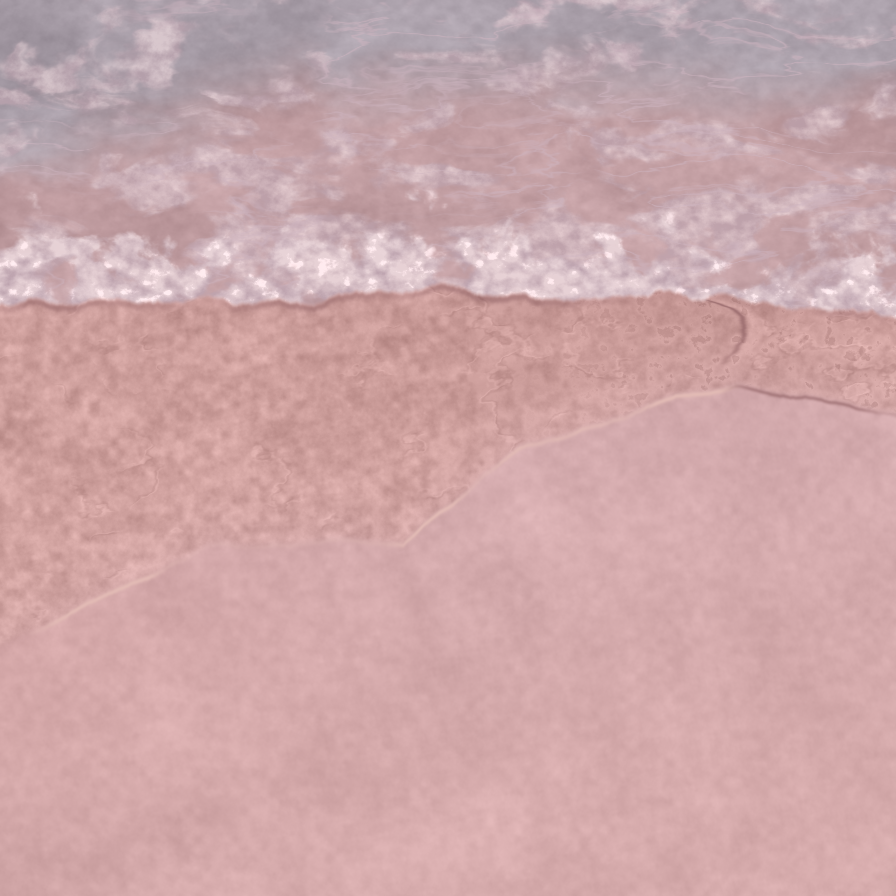
Give the GLSL for this texture, as a WebGL 1 fragment shader.

```glsl
precision highp float;
// A pink beach seen from above: grey shallows, a broken foam front, wet sand
// ending in a fine wash line, and smooth dry sand. Layers are split by height
// curves; fractal noise, cellular bubbles and grain give each its surface.
uniform vec2 u_resolution;
#define SHALLOWS vec3(0.655, 0.615, 0.655)
#define BLUSH_WATER vec3(0.755, 0.615, 0.630)
#define FOAM_SHADE vec3(0.745, 0.645, 0.690)
#define FOAM_LIGHT vec3(0.920, 0.840, 0.855)
#define WET_SAND vec3(0.806, 0.624, 0.612)
#define DRY_SAND vec3(0.838, 0.670, 0.673)
#define RIDGE_LIGHT vec3(0.890, 0.735, 0.710)
#define CREASE_DARK vec3(0.580, 0.400, 0.410)
#define FOAM_HEIGHT 0.664
#define GRAIN_SCALE 95.0
#define GRAIN_AMOUNT 0.19
#define BUBBLE_SCALE 62.0

float hash(vec2 p) { return fract(sin(dot(p, vec2(127.1, 311.7))) * 43758.55); }

float noise(vec2 p) {
  vec2 i = floor(p), f = fract(p);
  f = f * f * (3.0 - 2.0 * f);
  return mix(mix(hash(i), hash(i + vec2(1.0, 0.0)), f.x),
             mix(hash(i + vec2(0.0, 1.0)), hash(i + 1.0), f.x), f.y);
}

// Fractal noise, centred on zero
float fbm(vec2 p) {
  float sum = -0.485, amp = 0.5;
  for (int i = 0; i < 5; i++) {
    sum += amp * noise(p);
    p = mat2(1.6, 1.2, -1.2, 1.6) * p + 7.3;
    amp *= 0.5;
  }
  return sum;
}

// Distance to the nearest scattered bubble centre
float bubbles(vec2 p) {
  vec2 cell = floor(p), f = fract(p);
  float nearest = 1.0;
  for (int i = 0; i < 9; i++) {
    vec2 o = vec2(mod(float(i), 3.0), floor(float(i) / 3.0)) - 1.0;
    vec2 jitter = vec2(hash(cell + o), hash(cell + o + 31.7));
    nearest = min(nearest, length(o + jitter - f));
  }
  return nearest;
}

float ramp(float a, float b, float x) { return clamp((x - a) / (b - a), 0.0, 1.0); }
float line(float d, float width) { return exp(-d * d / (width * width)); }

// Height of the lower limit of the wet sand
float washLine(float x) {
  float y = 0.278 + 0.107 * ramp(0.0, 0.23, x) + 0.013 * ramp(0.23, 0.45, x)
    + 0.102 * ramp(0.45, 0.58, x) + 0.073 * ramp(0.58, 0.82, x) - 0.040 * ramp(0.82, 1.0, x);
  return y + 0.020 * fbm(vec2(x * 16.0, 2.0));
}

// Height of the leading edge of the foam
float foamFront(float x) {
  return FOAM_HEIGHT + 0.010 * line(x - 0.50, 0.09) + 0.010 * line(x - 0.75, 0.03)
    - 0.012 * smoothstep(0.80, 1.0, x) + 0.026 * fbm(vec2(x * 26.0, 9.0));
}

vec3 sand(vec2 p) {
  float d = p.y - washLine(p.x);
  float wet = smoothstep(-0.003, 0.008, d);
  float soft = fbm(vec2(p.x * 5.0 + p.y * 2.0, p.y * 9.0 - p.x * 3.0));
  float ripple = fbm(vec2(p.x * 9.0 + p.y * 4.0, p.y * 42.0 - p.x * 11.0));
  float streak = fbm(vec2(p.x * 22.0 + p.y * 9.0, p.y * 8.0 - p.x * 3.0));
  vec3 dry = DRY_SAND + 0.075 * soft + 0.055 * streak - vec3(0.014, 0.008, 0.0) * ramp(0.15, 0.5, p.y);
  dry -= vec3(0.004, 0.016, 0.020) * (1.0 - ramp(0.0, 0.5, p.x)) * ramp(0.05, 0.3, p.y);
  vec3 damp = WET_SAND + 0.100 * ripple + 0.070 * soft;
  damp = mix(damp, DRY_SAND, 0.6 * exp(-max(d, 0.0) * 24.0));
  vec3 col = mix(dry, damp, wet);
  // Grain and thin wrinkles are strongest where the sand is wet
  float grain = fbm(p * GRAIN_SCALE);
  col += grain * GRAIN_AMOUNT * mix(0.40, 1.0, wet);
  float wrinkle = fbm(vec2(p.x * 15.0 + p.y * 8.0, p.y * 26.0 - p.x * 7.0) + 23.0);
  col += 0.035 * wet * smoothstep(-0.05, 0.15, streak) * (line(wrinkle, 0.018) - line(wrinkle - 0.035, 0.02));
  col -= 0.10 * wet * smoothstep(0.12, 0.24, grain) * smoothstep(0.45, 0.8, p.x);
  // Pale ridge on the left, dark crease on the right
  float side = smoothstep(0.80, 0.84, p.x);
  float broken = smoothstep(-0.15, 0.12, fbm(vec2(p.x * 13.0, 1.0)));
  float faint = 1.0 - 0.7 * smoothstep(0.18, 0.24, p.x) * (1.0 - smoothstep(0.42, 0.47, p.x));
  float ridge = (0.3 + 0.6 * broken) * faint * (1.0 - side) * smoothstep(0.02, 0.07, p.x);
  col = mix(col, RIDGE_LIGHT, ridge * line(d, 0.0030));
  col = mix(col, CREASE_DARK, (0.2 + 0.4 * broken) * side * line(d, 0.0025));
  // Hooked fold joining the foam to the wash line
  float rise = p.y - 0.637;
  float fold = p.x - 0.833 + mix(12.0, 55.0, step(0.0, rise)) * rise * rise - 0.02 * fbm(vec2(p.y * 50.0, 3.0));
  float span = smoothstep(0.575, 0.635, p.y) * (1.0 - smoothstep(0.662, 0.670, p.y));
  col = mix(col, CREASE_DARK, 0.75 * span * line(fold, 0.0035));
  return col + 0.035 * span * line(fold - 0.010, 0.007);
}

vec3 sea(vec2 p, float depth) {
  vec2 q = p * vec2(7.0, 15.0);
  vec2 warp = vec2(fbm(q + 3.1), fbm(q + 17.4));
  float body = fbm(q + warp * 2.0);
  float fine = fbm(p * vec2(75.0, 95.0));
  float greyLine = 0.825 + 0.085 * smoothstep(0.0, 0.40, p.x) - 0.015 * smoothstep(0.6, 1.0, p.x);
  vec3 col = mix(BLUSH_WATER, SHALLOWS, smoothstep(-0.06, 0.06, p.y - greyLine + 0.1 * body));
  col += 0.16 * body + 0.10 * fine;
  // Lacy patches and threads
  float lace = fbm(p * vec2(16.0, 30.0) + warp * 2.2 + 40.0);
  float patches = smoothstep(-0.01, 0.17, lace + 0.09 * exp(-depth * 11.0) - 0.05 * ramp(0.86, 0.92, p.y));
  col = mix(col, mix(FOAM_SHADE, FOAM_LIGHT, clamp(0.25 + 2.0 * fine + lace, 0.0, 1.0)), 0.70 * patches);
  float thread = line(fbm(q * vec2(1.2, 2.6) + warp * 2.0 + 71.0), 0.025);
  col = mix(col, FOAM_SHADE + 0.06, 0.55 * thread * smoothstep(-0.15, 0.15, body + 0.15 * (p.x - 0.5)));
  // Dense bubbly crest
  float clump = fbm(p * vec2(28.0, 32.0) + warp);
  float crest = smoothstep(-0.08, 0.10, clump + 4.5 * (0.050 - depth));
  float cells = 0.5 - bubbles(p * BUBBLE_SCALE + warp * 2.0);
  float lit = clamp(0.50 + 1.5 * clump + 0.7 * cells + 1.7 * fine, 0.0, 1.0);
  col = mix(col, mix(FOAM_SHADE, FOAM_LIGHT, lit), 0.9 * crest);
  return col + 0.10 * smoothstep(0.12, 0.25, fine) * crest;
}

void main() {
  vec2 p = gl_FragCoord.xy / u_resolution;
  float depth = p.y - foamFront(p.x);
  vec3 shore = mix(sand(p), CREASE_DARK, 0.6 * line(depth + 0.003, 0.004) * noise(vec2(p.x * 18.0, 6.0)));
  gl_FragColor = vec4(mix(shore, sea(p, max(depth, 0.0)), smoothstep(-0.002, 0.005, depth)), 1.0);
}
```
